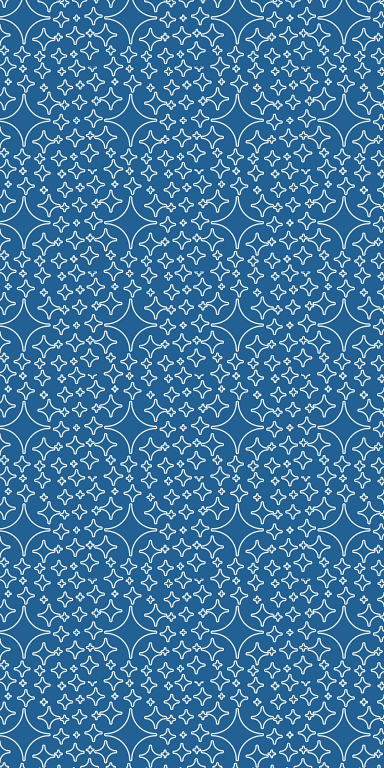
This pattern is drawn by a Shadertoy shader. Its source:

```glsl
// Outlined four-pointed stars on blue, in a tile that repeats 3.6 x 7.5 times.
// One large star sits at each tile centre; the others fill a wrapped, jittered
// checkerboard of cells. Each star is bounded by four circular arcs.

const float CANVAS_WIDTH = 576.0;          // design units across the canvas
const vec2 TILE = vec2(160.0, 153.6);
const vec2 TILE_CENTRE = vec2(36.0, 50.0); // centre of the lower left tile
const int CELLS = 6;                       // cells per tile side, even to wrap
const float LINE_WIDTH = 1.9;
const float TIP_ROUNDING = 1.6;
const float BIG_RADIUS = 39.0;
const float COMPANION_RADIUS = 16.5;
const vec2 MEDIUM_RADII = vec2(10.5, 14.0);
const vec2 SMALL_RADII = vec2(4.5, 7.5);
const vec2 COMPANION_SPREAD = vec2(1.22, 1.12);
const float OUTER_SPREAD = 1.05;
const float JITTER = 1.8;
const float SWIRL = 5.0;
const ivec2 CUT_CELL = ivec2(-2, 3);       // star sliced flat at the tile seam
const vec2 HALO = vec2(1.5, 3.5);          // start and end of the dark fringe
const vec3 BLUE = vec3(0.13, 0.38, 0.58);
const vec3 DEEP_BLUE = vec3(0.07, 0.34, 0.55);
const vec3 WHITE = vec3(0.98, 0.985, 0.99);
const float TAU = 6.2831853;

vec3 hash3(vec2 p) {
    vec3 q = vec3(dot(p, vec2(127.1, 311.7)),
                  dot(p, vec2(269.5, 183.3)),
                  dot(p, vec2(419.2, 371.9)));
    return fract(sin(q) * 43758.55);
}

// Signed distance to a star with concave arc sides and rounded tips.
float starDistance(vec2 p, float radius) {
    float rounding = min(TIP_ROUNDING, 0.2 * radius);
    float core = radius - rounding;
    p = abs(p);
    if (p.y > p.x) p = p.yx;
    float d = p.x > core ? length(p - vec2(core, 0.0))
                         : core - length(core - p);
    return d - rounding;
}

// Distance to the outline of the star in one cell, repeated with the tile.
float cellOutline(vec2 p, ivec2 cell) {
    ivec2 a = abs(cell);
    if (a.x + a.y == 1) return 1e3;        // room for the large star's spikes

    vec3 rnd = hash3(vec2(cell));
    vec2 centre = vec2(cell) * TILE / float(CELLS);
    bool medium = (a.x + a.y) % 2 == 0;
    vec2 range = medium ? MEDIUM_RADII : SMALL_RADII;
    float radius = mix(range.x, range.y, rnd.z);

    if (a == ivec2(0)) {
        radius = BIG_RADIUS;
    } else {
        if (a == ivec2(1)) {
            radius = COMPANION_RADIUS;
            centre *= COMPANION_SPREAD;
        }
        if (a.x == 2) centre.x *= OUTER_SPREAD;
        if (a.y == 2) centre.y *= OUTER_SPREAD;
        vec2 phase = TAU * centre / TILE;
        centre += SWIRL * vec2(sin(phase.y), -sin(phase.x));
        centre += JITTER * (2.0 * rnd.xy - 1.0);
    }

    vec2 q = p - centre;
    q -= TILE * round(q / TILE);
    float d = abs(starDistance(q, radius));
    return cell == CUT_CELL ? max(d, q.y) : d;
}

void mainImage(out vec4 fragColor, in vec2 fragCoord) {
    float pixel = CANVAS_WIDTH / iResolution.x;
    vec2 p = fragCoord * pixel - TILE_CENTRE;

    // Nearest outline among all stars of the tile
    float d = 1e3;
    for (int j = 0; j < CELLS; j++)
        for (int i = 0; i < CELLS; i++)
            d = min(d, cellOutline(p, ivec2(i, j) - CELLS / 2 + 1));

    // Dark fringe beside the strokes, then the strokes
    float fringe = 1.0 - smoothstep(HALO.x, HALO.y, d);
    float stroke = clamp(0.5 - (d - 0.5 * LINE_WIDTH) / pixel, 0.0, 1.0);
    vec3 colour = mix(BLUE, DEEP_BLUE, fringe);
    fragColor = vec4(mix(colour, WHITE, stroke), 1.0);
}
```
